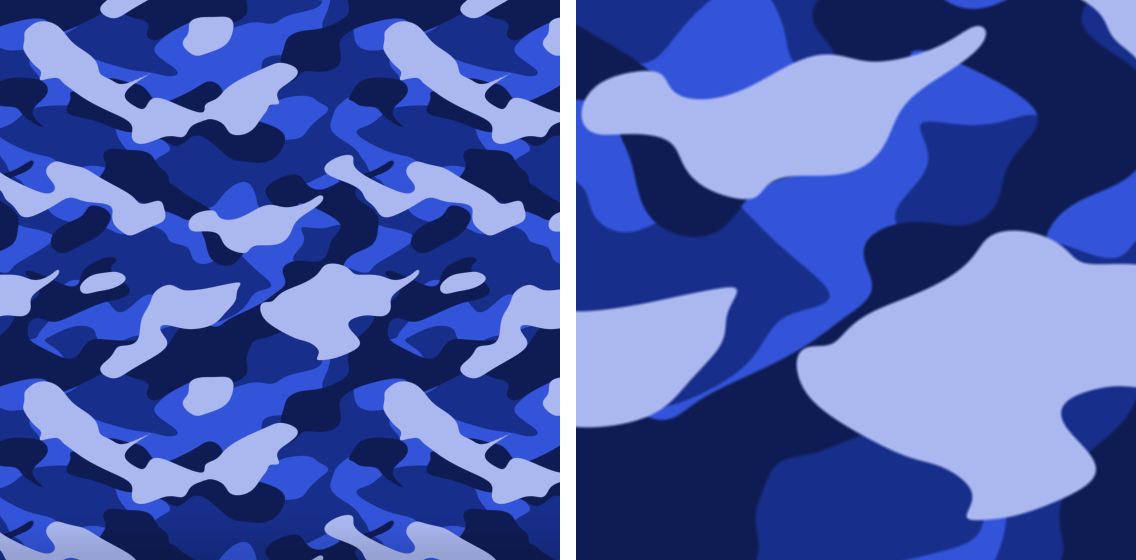
Left: the whole. Right: its middle third, enlarged.
Give the GLSL for this pattern, as a Shadertoy shader.

```glsl
const float TAU = 6.2831853;
const float TILE = 0.643;        // repeat length in canvas units
const float SOFTNESS = 0.0014;   // half width of an edge in canvas units

const vec3 MIDNIGHT = vec3(0.06, 0.11, 0.33);
const vec3 NAVY     = vec3(0.09, 0.18, 0.54);
const vec3 ROYAL    = vec3(0.20, 0.33, 0.85);
const vec3 PALE     = vec3(0.67, 0.72, 0.94);

float hash(vec2 k, float seed) {
    return fract(sin(dot(k, vec2(127.1, 311.7)) + seed * 74.7) * 43758.545);
}

// Area-preserving shears that bend the outlines into lobes; period 1
vec2 wobble(vec2 p, float seed) {
    p.x += 0.026 * sin(TAU * (5.0 * p.y + hash(vec2(1.0, 2.0), seed)));
    p.y += 0.014 * sin(TAU * (4.0 * p.x + hash(vec2(3.0, 5.0), seed)));
    p.x += 0.012 * sin(TAU * (9.0 * p.y + hash(vec2(7.0, 4.0), seed)));
    p.y += 0.008 * sin(TAU * (7.0 * p.x + hash(vec2(6.0, 8.0), seed)));
    return p;
}

// Tileable random field with mean 0 and variance 1, stretched along x
float waveField(vec2 p, float seed) {
    float sum = 0.0, power = 0.0;
    for (int j = 1; j <= 8; j++) {
        for (int i = -5; i <= 5; i++) {
            vec2 k = vec2(i, j);
            vec2 d = (k - vec2(-0.5, 3.0)) / vec2(2.8, 1.6);
            float weight = exp(-0.5 * dot(d, d)) + 0.06;
            sum += weight * cos(TAU * (dot(k, p) + hash(k, seed)));
            power += 0.5 * weight * weight;
        }
    }
    return sum * inversesqrt(power);
}

// Coverage of the blobs where the field rises above the level
float blobs(vec2 p, float level, float seed) {
    float field = waveField(wobble(p, seed), seed) - level;
    float slope = length(vec2(dFdx(field), dFdy(field))) * iResolution.y;
    float edge = max(slope * SOFTNESS, 1e-4);
    return smoothstep(-edge, edge, field);
}

void mainImage(out vec4 fragColor, in vec2 fragCoord) {
    vec2 uv = fragCoord / iResolution.y;
    vec2 p = uv / TILE;

    // Stack the colours from the ground up
    vec3 color = ROYAL;
    color = mix(color, NAVY, blobs(p, -0.15, 1.0));
    color = mix(color, MIDNIGHT, blobs(p, 0.33, 2.0));
    color = mix(color, PALE, blobs(p, 0.70, 3.0));

    // Slight shade along the lower border
    color *= mix(0.88, 1.0, smoothstep(0.0, 0.08, uv.y));
    fragColor = vec4(color, 1.0);
}
```
